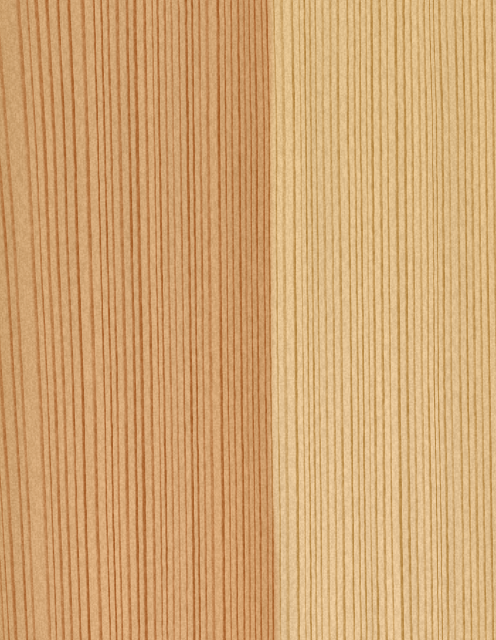
Give the GLSL for this texture, as a Shadertoy shader.

```glsl
float hash(vec2 p) {
    return fract(sin(dot(p, vec2(12.9898, 78.233))) * 43758.5453);
}

float noise(vec2 p) {
    vec2 cell = floor(p), f = fract(p);
    f = f * f * (3.0 - 2.0 * f);
    return mix(mix(hash(cell), hash(cell + vec2(1, 0)), f.x),
               mix(hash(cell + vec2(0, 1)), hash(cell + vec2(1, 1)), f.x), f.y);
}

// Growth rings: wide and leaning at the left, narrow and upright at the right
float ringCoord(vec2 uv) {
    float down = 1.0 - uv.y;
    float x = uv.x - 0.12 * down * exp(-uv.x * 6.5) - 0.018 * down * uv.x;
    x += 0.003 * (noise(vec2(uv.x * 9.0, uv.y * 5.0)) - 0.5);
    x += 0.0009 * (noise(vec2(uv.x * 40.0, uv.y * 55.0)) - 0.5);
    float narrowing = 0.07 * log(1.0 + exp((x - 0.2) / 0.07));
    return 36.0 * x + 36.0 * narrowing + 0.9 * noise(vec2(x * 27.0, 4.0));
}

// Dark latewood line of one ring, soft on its left and sharper on its right
float latewood(float ring, float blur) {
    float id = floor(ring);
    float d = fract(ring) - 0.52 - 0.2 * (hash(vec2(id, 3.0)) - 0.5);
    float width = mix(0.09, 0.19, hash(vec2(id, 7.0)));
    float line = smoothstep(-width - 0.13 - blur, -width * 0.2, d)
               * (1.0 - smoothstep(width * 0.5 - blur, width + blur, d));
    return line * mix(0.55, 1.1, hash(vec2(id, 11.0)));
}

void mainImage(out vec4 fragColor, in vec2 fragCoord) {
    vec2 uv = fragCoord / iResolution.xy;
    float down = 1.0 - uv.y;

    // Border between heartwood and sapwood
    float border = 0.547 + 0.014 * smoothstep(0.65, 1.0, down)
                 + 0.004 * (noise(vec2(2.0, uv.y * 9.0)) - 0.5);
    float sap = smoothstep(-0.009, 0.009, uv.x - border);

    // Earlywood colours
    vec3 heart = mix(vec3(0.83, 0.66, 0.47), vec3(0.86, 0.68, 0.49), smoothstep(0.2, 0.9, down));
    heart = mix(heart, vec3(0.79, 0.62, 0.42), 0.8 * exp(-uv.x * 16.0));
    heart = mix(heart, vec3(0.79, 0.58, 0.37), 0.5 * smoothstep(0.36, 0.55, uv.x));
    vec3 pale = mix(vec3(0.88, 0.75, 0.55), vec3(0.90, 0.77, 0.59), smoothstep(0.1, 0.8, down));
    pale = mix(pale, vec3(0.86, 0.72, 0.51), 0.4 * smoothstep(0.85, 1.0, uv.x));
    vec3 color = mix(heart, pale, sap);

    // Broad tone streaks along the grain
    color *= 1.0 + 0.04 * (noise(vec2(uv.x * 24.0 - down, uv.y * 1.5)) - 0.5);

    // Latewood lines, uneven along their length
    float ring = ringCoord(uv);
    float line = latewood(ring, 0.35 * fwidth(ring));
    line *= 0.75 + 0.4 * noise(vec2(ring * 1.5, uv.y * 14.0));
    line *= 0.8 + 0.4 * noise(uv * vec2(260.0, 190.0));
    vec3 lineColor = mix(vec3(0.67, 0.40, 0.19), vec3(0.73, 0.55, 0.29), sap);
    color = mix(color, lineColor, clamp(line, 0.0, 1.0));

    // Fine fibres and pores
    float fibre = noise(uv * vec2(380.0, 110.0)) - 0.5;
    float pore = noise(uv * vec2(350.0, 450.0)) - 0.5;
    color += 0.045 * fibre + 0.075 * pore * vec3(0.9, 1.0, 1.1);

    fragColor = vec4(clamp(color, 0.0, 1.0), 1.0);
}
```
